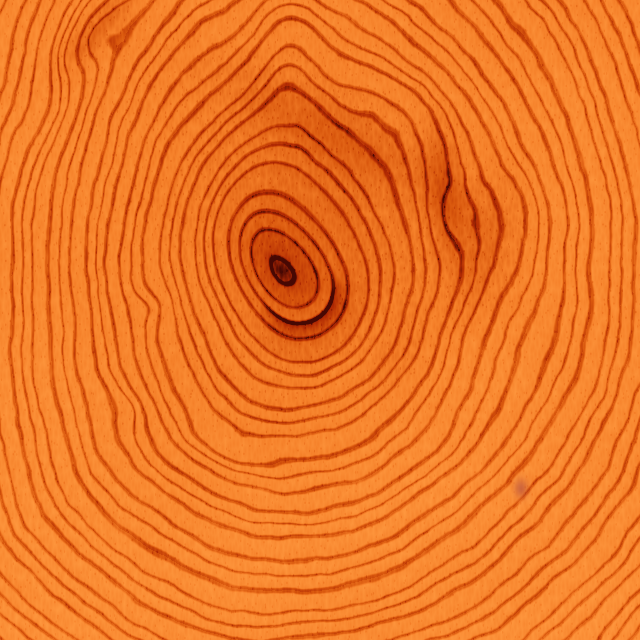
Give the GLSL for this texture, as a Shadertoy shader.

```glsl
vec2 hash2(vec2 p) {
    vec3 q = fract(p.xyx * vec3(0.1031, 0.1030, 0.0973));
    q += dot(q, q.yzx + 33.33);
    return fract((q.xx + q.yz) * q.zy);
}

// Distance to the nearest scattered cell point
float cellular(vec2 p) {
    vec2 cell = floor(p), local = fract(p);
    float nearest = 2.0;
    for (int j = -1; j <= 1; j++)
    for (int i = -1; i <= 1; i++) {
        vec2 offset = vec2(i, j);
        vec2 delta = offset + hash2(cell + offset) - local;
        nearest = min(nearest, dot(delta, delta));
    }
    return sqrt(nearest);
}

// Layered sines, each octave turned and bent by the last
float waves(vec2 p) {
    float sum = 0.0, gain = 0.5;
    for (int i = 0; i < 4; i++) {
        sum += gain * sin(p.x + 1.3 * sin(p.y * 0.8)) * cos(p.y + 0.7);
        p = mat2(1.4, 1.2, -1.2, 1.4) * p + 1.7;
        gain *= 0.55;
    }
    return sum;
}

// Soft elliptical spot with rotated axes
float spot(vec2 p, vec2 centre, vec2 size, float angle) {
    float c = cos(angle), s = sin(angle);
    p = mat2(c, -s, s, c) * (p - centre) / size;
    return exp(-dot(p, p));
}

// Growth ring count outward from the pith
float ringField(vec2 uv, vec2 pith) {
    vec2 p = uv - pith;
    p.x += 0.42 * p.y * exp(-dot(p, p) / 0.025);
    float side = p.x < 0.0 ? mix(44.0, 52.0, smoothstep(-0.5, 0.0, p.y)) : 39.5;
    float rise = p.y < 0.0 ? 38.0 : 32.0;
    float n = length(p * vec2(side, rise));
    float outer = smoothstep(2.0, 9.0, n);

    // Bulges and pinches where the grain swerves
    n -= 1.5 * spot(uv, vec2(0.45, 0.93), vec2(0.055, 0.14), 0.0);
    n += 1.0 * spot(uv, vec2(0.35, 0.88), vec2(0.06, 0.12), -0.4);
    n -= 1.2 * spot(uv, vec2(0.63, 0.82), vec2(0.07, 0.13), 0.5);
    n += 1.1 * spot(uv, vec2(0.70, 0.66), vec2(0.035, 0.06), 0.2);
    n -= 1.4 * spot(uv, vec2(0.82, 0.66), vec2(0.08, 0.12), 0.0);
    n += 1.0 * spot(uv, vec2(0.75, 0.48), vec2(0.07, 0.11), -0.4);
    n -= 1.8 * spot(uv, vec2(0.14, 0.94), vec2(0.035, 0.08), -0.7);
    n += 1.3 * spot(uv, vec2(0.08, 0.84), vec2(0.05, 0.08), -0.3);
    n += 0.8 * spot(uv, vec2(0.24, 0.52), vec2(0.03, 0.03), 0.0);
    n -= 0.9 * spot(uv, vec2(0.35, 0.30), vec2(0.07, 0.025), -0.4);
    n += 0.7 * spot(uv, vec2(0.20, 0.37), vec2(0.05, 0.03), -0.8);

    n += outer * (0.45 * waves(uv * 13.0) + 0.09 * waves(uv * 60.0));
    return n + 0.17 * sin(n * 2.1) + 0.1 * sin(n * 0.83 + 1.0);
}

vec3 woodRamp(float t) {
    vec3 c = mix(vec3(0.28, 0.03, 0.01), vec3(0.69, 0.16, 0.01), smoothstep(0.0, 0.25, t));
    c = mix(c, vec3(0.85, 0.34, 0.05), clamp((t - 0.25) * 4.0, 0.0, 1.0));
    c = mix(c, vec3(0.96, 0.50, 0.16), clamp((t - 0.5) * 4.0, 0.0, 1.0));
    return mix(c, vec3(1.0, 0.60, 0.25), clamp((t - 0.75) * 4.0, 0.0, 1.0));
}

void mainImage(out vec4 fragColor, in vec2 fragCoord) {
    vec2 uv = fragCoord / iResolution.xy;
    vec2 pith = vec2(0.440, 0.575);
    float n = ringField(uv, pith);
    float blur = fwidth(n);

    // Latewood lines with a soft inner shoulder
    float phase = fract(n);
    float ring = floor(n + 0.5);
    float width = 0.075 + 0.03 * sin(ring * 2.4) + 0.03 * waves(uv * 22.0 + ring);
    float edge = min(phase, 1.0 - phase);
    float line = 1.0 - smoothstep(width - blur * 0.5, width + blur + 0.05, edge);
    float shoulder = phase * phase * phase;

    // Broad light and stained areas
    float tone = 0.85 + 0.05 * smoothstep(0.6, 0.0, uv.y);
    tone += 0.05 * waves(uv * 8.0 + 3.0);
    tone -= 0.17 * spot(uv, vec2(0.46, 0.66), vec2(0.24, 0.25), 0.0);
    tone -= 0.15 * spot(uv, vec2(0.52, 0.79), vec2(0.20, 0.045), -0.5);
    tone -= 0.24 * spot(uv, vec2(0.695, 0.70), vec2(0.028, 0.10), 0.12);
    tone -= 0.15 * spot(uv, vec2(0.76, 0.62), vec2(0.05, 0.12), -0.25);
    tone -= 0.22 * spot(uv, vec2(0.15, 0.95), vec2(0.025, 0.08), -0.75);
    tone -= 0.10 * spot(uv, vec2(0.63, 0.45), vec2(0.04, 0.07), -0.5);

    // Dark pith and the crescent below it
    float facing = dot(normalize(uv - pith + 1e-5), normalize(vec2(0.48, -0.88)));
    float crescent = smoothstep(2.7, 3.15, n) * exp(-max(n - 3.15, 0.0) / 0.75);
    tone -= 0.48 * crescent * smoothstep(0.35, 0.95, facing);
    tone -= 0.42 * exp(-n * n / 1.2) + 0.24 * exp(-n * n / 9.0);

    // Short fibres, pores and fine grain
    float fibre = cellular(uv * vec2(190.0, 60.0));
    float pore = cellular(uv * vec2(90.0, 55.0) + 7.0);
    tone += 0.13 * (fibre - 0.45) + 0.025 * waves(uv * vec2(240.0, 120.0));
    tone -= 0.12 * (1.0 - smoothstep(0.05, 0.16, pore));
    tone -= line * (0.34 + 0.10 * waves(uv * 35.0)) + 0.10 * shoulder;

    vec3 colour = woodRamp(clamp(tone, 0.0, 1.0));
    float bruise = spot(uv, vec2(0.814, 0.237), vec2(0.010, 0.014), 0.0);
    colour = mix(colour, vec3(0.70, 0.30, 0.25), 0.6 * bruise);
    fragColor = vec4(colour, 1.0);
}
```
